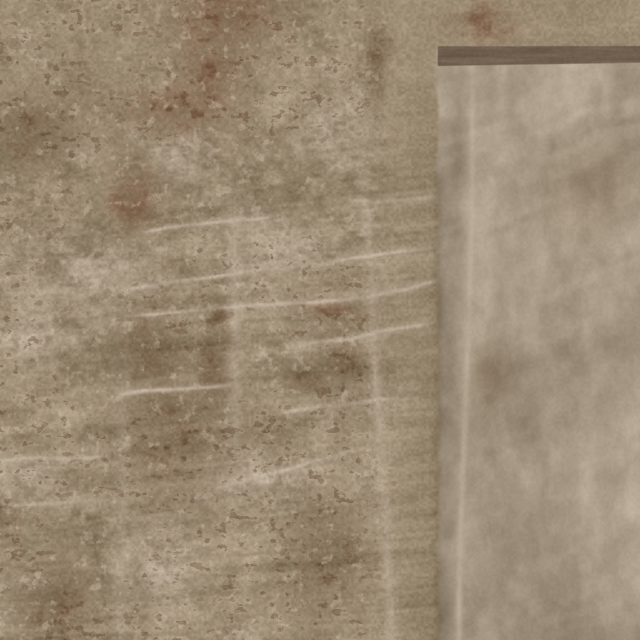
This texture is drawn by a Shadertoy shader. Its source:

```glsl
const vec3 WALL = vec3(0.605, 0.542, 0.448);
const vec3 PANEL = vec3(0.638, 0.582, 0.503);
const vec3 BROWN = vec3(0.41, 0.315, 0.225);
const vec3 RUST = vec3(0.46, 0.325, 0.24);
const vec3 CHALK = vec3(0.75, 0.69, 0.615);
const vec3 BAR = vec3(0.44, 0.375, 0.31);
const float PANEL_LEFT = 0.684;
const float BAR_BOTTOM = 0.897;
const float BAR_TOP = 0.928;
const float SLOPE = 0.10;
const float GRAIN = 0.07;
const float CONTRAST = 1.12;

// Centre and radii of soft blotches
const vec4 STAINS[11] = vec4[11](
  vec4(.24,.46,.05,.06), vec4(.342,.505,.018,.012),
  vec4(.335,.43,.03,.06), vec4(.54,.44,.04,.05),
  vec4(.27,.31,.09,.09), vec4(.50,.13,.06,.09),
  vec4(.00,.19,.04,.04), vec4(.09,.05,.05,.08),
  vec4(.48,.41,.03,.02), vec4(.59,.90,.02,.06),
  vec4(.05,.80,.08,.06));
const vec4 RUSTS[6] = vec4[6](
  vec4(.35,.97,.08,.07), vec4(.28,.83,.08,.035),
  vec4(.21,.69,.035,.05), vec4(.52,.517,.05,.016),
  vec4(.76,.96,.05,.03), vec4(.33,.88,.05,.08));
const vec4 CHALKS[8] = vec4[8](
  vec4(.28,.755,.04,.035), vec4(.05,.47,.06,.03),
  vec4(.25,.11,.05,.05), vec4(.04,.25,.05,.04),
  vec4(.52,.80,.05,.05), vec4(.41,.25,.07,.025),
  vec4(.12,.58,.10,.05), vec4(.44,.61,.07,.03));
// Start and end of raking scratches
const vec4 SCRATCHES[11] = vec4[11](
  vec4(.21,.637,.43,.663), vec4(.18,.548,.68,.612),
  vec4(.20,.505,.58,.537), vec4(.18,.385,.36,.397),
  vec4(.44,.357,.66,.381), vec4(.00,.208,.16,.217),
  vec4(.34,.240,.56,.298), vec4(.55,.685,.68,.692),
  vec4(.00,.283,.17,.288), vec4(.46,.458,.67,.493),
  vec4(.57,.536,.68,.561));

float hash(vec2 p) {
  vec3 q = fract(p.xyx * 0.1031);
  q += dot(q, q.yzx + 33.33);
  return fract((q.x + q.y) * q.z);
}

float noise(vec2 p) {
  vec2 i = floor(p), f = fract(p);
  f *= f * (3.0 - 2.0 * f);
  return mix(mix(hash(i), hash(i + vec2(1, 0)), f.x),
             mix(hash(i + vec2(0, 1)), hash(i + 1.0), f.x), f.y);
}

float fbm(vec2 p) {
  float sum = 0.0, amp = 0.516;
  for (int i = 0; i < 5; i++) {
    sum += amp * noise(p);
    p = mat2(1.6, 1.2, -1.2, 1.6) * p + 7.3;
    amp *= 0.5;
  }
  return sum;
}

float blotch(vec2 p, vec4 b) {
  vec2 d = (p - b.xy) / b.zw;
  return exp(-dot(d, d));
}

float band(float d, float width) { return exp(-d * d / (width * width)); }

float fall(float a, float b, float x) { return 1.0 - smoothstep(a, b, x); }

vec3 wallColor(vec2 p) {
  float rough = 1.0 - 0.8 * smoothstep(0.54, 0.66, p.x);
  float cloud = fbm(p * 7.0), mottle = fbm(p * 28.0 + 11.0), grit = fbm(p * vec2(80, 110));
  vec3 col = WALL + (cloud - 0.5) * 0.12 + ((mottle - 0.5) * 0.15 + (grit - 0.5) * 0.14) * rough;

  // Stains and chalky wear, broken up by noise
  vec2 q = p + 0.04 * (vec2(mottle, fbm(p * 28.0 + 41.0)) - 0.5);
  float stain = 0.0, rust = 0.0, chalk = 0.0;
  for (int i = 0; i < 11; i++) stain = max(stain, blotch(q, STAINS[i]));
  for (int i = 0; i < 6; i++) rust = max(rust, blotch(q, RUSTS[i]));
  for (int i = 0; i < 8; i++) chalk = max(chalk, blotch(q, CHALKS[i]));
  float breakup = smoothstep(0.3, 0.7, mix(mottle, grit, 0.5));
  col = mix(col, BROWN, stain * (0.22 + 0.5 * breakup));
  col = mix(col, RUST, rust * (0.25 + 0.55 * breakup));
  col = mix(col, CHALK, chalk * (0.15 + 0.6 * breakup));
  col = mix(col, BROWN, 0.5 * rough * smoothstep(0.6, 0.75, grit) * smoothstep(0.35, 0.6, cloud));
  col = mix(col, CHALK, 0.45 * rough * smoothstep(0.6, 0.8, fbm(p * 85.0 + 29.0)));
  col = mix(col, BROWN, 0.8 * blotch(q, STAINS[1]));

  // Raking fibres and scratches
  vec2 tilted = vec2(p.x, p.y - SLOPE * p.x);
  float raked = fall(0.65, 0.85, p.y);
  float fibre = mix(noise(tilted * vec2(7, 70)), noise(tilted * vec2(14, 170)), 0.45);
  col += (fibre - 0.5) * 0.10 * (0.3 + 0.7 * raked);
  float wobble = p.y + 0.006 * (noise(p * 22.0) - 0.5);
  for (int i = 0; i < 11; i++) {
    vec4 s = SCRATCHES[i];
    float t = (p.x - s.x) / (s.z - s.x);
    float d = wobble - mix(s.y, s.w, t);
    float wear = smoothstep(-0.06, 0.1, t) * fall(0.9, 1.06, t);
    wear *= 0.3 + 0.7 * noise(vec2(p.x * 24.0, i * 5));
    col = mix(col, CHALK, wear * (0.75 * band(d, 0.0035) + 0.2 * band(d, 0.011)));
  }

  // Upright pale seams
  float seams = 0.5 * smoothstep(0.25, 0.34, p.y) * fall(0.64, 0.72, p.y) * band(p.x - 0.367, 0.011);
  seams += 0.5 * fall(0.66, 0.78, p.y) * band(p.x - mix(0.613, 0.569, p.y / 0.72), 0.009);
  seams += 0.25 * fall(0.38, 0.48, p.y) * band(p.x - 0.19, 0.012);
  col = mix(col, CHALK, seams * (0.4 + 0.6 * noise(p * vec2(20, 30))));
  return col - 0.035 * smoothstep(0.60, 0.675, p.x) * fall(0.82, 0.92, p.y);
}

vec3 panelColor(vec2 p) {
  vec2 q = p + 0.05 * (fbm(p * 12.0) - 0.5);
  float brushed = noise(vec2(q.x * 9.0, (q.y - 0.35 * q.x) * 70.0));
  vec3 col = PANEL + (fbm(q * 8.0 + 17.0) - 0.5) * 0.19;
  col += (noise(q * vec2(38, 6)) - 0.5) * 0.06 + (fbm(p * vec2(60, 35)) - 0.5) * 0.09;
  col += (brushed - 0.5) * mix(0.02, 0.06, smoothstep(0.55, 0.85, p.y));
  col = mix(col, BROWN, 0.35 * blotch(q, vec4(.77,.42,.025,.04)));
  col = mix(col, BROWN, 0.25 * blotch(q, vec4(.92,.70,.05,.06)));

  // Shaded margin beside the bright crease
  float crease = p.x - mix(0.717, 0.738, smoothstep(0.0, 0.75, p.y));
  col -= 0.05 * fall(-0.025, 0.0, crease) * fall(0.70, 0.88, p.y);
  float wear = 0.4 + 0.6 * noise(p * vec2(9, 16));
  float worn = band(p.x - PANEL_LEFT, 0.018) * smoothstep(0.68, 0.76, p.y);
  return mix(col, CHALK, wear * (0.55 * band(crease, 0.005) + 0.25 * band(crease, 0.014) + 0.4 * worn));
}

void mainImage(out vec4 fragColor, in vec2 fragCoord) {
  vec2 p = fragCoord / iResolution.xy;
  float soft = max(0.0016, 1.0 / iResolution.y);
  float top = fall(-soft, soft, p.y - BAR_TOP);
  float edge = p.x - PANEL_LEFT - 0.005 * (noise(vec2(3, p.y * 35.0)) - 0.5);
  float inside = smoothstep(-0.004, 0.004, edge) * top;
  vec3 col = mix(wallColor(p), panelColor(p), inside);
  col -= 0.045 * band(edge, 0.008) * fall(0.66, 0.78, p.y);
  col = mix(WALL, col, CONTRAST);

  // Dark bar capping the panel
  float lower = p.y - BAR_BOTTOM - 0.016 * (p.x - PANEL_LEFT);
  float bar = smoothstep(-soft, soft, p.x - PANEL_LEFT) * smoothstep(-soft, soft, lower) * top;
  float streak = fbm(vec2(p.x * 14.0, p.y * 150.0));
  col = mix(col, BAR + (streak - 0.5) * 0.14, bar);
  col += (noise(p * 256.0) - 0.5) * GRAIN * mix(1.0, 0.4, inside);
  fragColor = vec4(clamp(col, 0.0, 1.0), 1.0);
}
```
